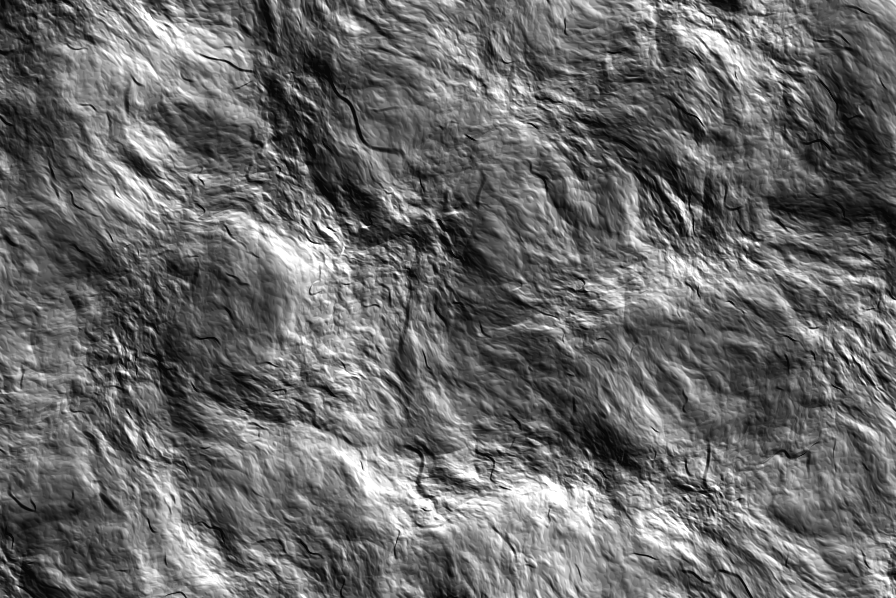
A Shadertoy shader for this texture:

```glsl
// Rough grey rock face with gritty grain and short chipped ledges under slanting light.

// Unit gradient at a lattice point
vec2 gradientAt(vec2 cell) {
    vec3 h = fract(cell.xyx * vec3(0.1031, 0.1030, 0.0973));
    h += dot(h, h.yzx + 33.33);
    float angle = 6.2832 * fract((h.x + h.y) * h.z);
    return vec2(cos(angle), sin(angle));
}

float gradientNoise(vec2 p) {
    vec2 cell = floor(p), f = p - cell;
    vec2 fade = f * f * f * (f * (f * 6.0 - 15.0) + 10.0);
    vec2 right = vec2(1.0, 0.0), up = vec2(0.0, 1.0);
    float low = mix(dot(gradientAt(cell), f),
                    dot(gradientAt(cell + right), f - right), fade.x);
    float high = mix(dot(gradientAt(cell + up), f - up),
                     dot(gradientAt(cell + 1.0), f - 1.0), fade.x);
    return mix(low, high, fade.y);
}

vec2 warp(vec2 p) {
    return vec2(gradientNoise(p + 31.7), gradientNoise(p + 78.2));
}

// Plates that rise gently towards the light, then break off in a short sharp edge
float ledges(vec2 p, float frequency) {
    vec2 q = p * frequency;
    float phase = fract(q.y + 1.1 * gradientNoise(q * 0.9 + 53.1) + 0.28 * gradientNoise(q * 3.3 + 9.4));
    float chipped = smoothstep(0.10, 0.38, gradientNoise(q * 1.6 + 91.6));
    return chipped * phase * (1.0 - smoothstep(0.91, 1.0, phase)) / frequency;
}

float rockHeight(vec2 p) {
    // Bend the lattice so that creases wander
    p += 0.05 * warp(p * 4.5);
    p += 0.006 * warp(p * 21.0);

    // Soft swells first, then lopsided creases, drawn out along the grain when fine
    float height = 0.0, frequency = 3.2, roughness = 1.1;
    mat2 turn = mat2(1.0);
    for (int i = 0; i < 7; i++) {
        vec2 q = turn * (p * vec2(i < 3 ? 1.0 : 0.68, 1.0) * frequency);
        float n = gradientNoise(q + 17.37 * float(i));
        float crease = 0.6 * n - 0.8 * sqrt(n * n + 0.0001);
        height += roughness * (i < 1 ? n : crease) / frequency;
        roughness *= i < 3 ? 0.92 + 0.5 * n : 1.02;
        frequency *= 1.87;
        turn *= mat2(0.8, 0.6, -0.6, 0.8);
    }
    return height + 0.15 * ledges(p, 5.0) + 0.17 * ledges(p + 7.3, 9.0) + 0.19 * ledges(p + 3.1, 15.0);
}

void mainImage(out vec4 fragColor, in vec2 fragCoord) {
    vec2 uv = fragCoord / iResolution.y;

    // Axes along the grain and towards the light
    vec2 p = vec2(dot(uv, vec2(0.74, -0.67)), dot(uv, vec2(0.67, 0.74))) + 4.0;

    // Slope towards the light, with broad soft shadows
    vec2 reach = vec2(0.0, 0.0012);
    float slope = (rockHeight(p + reach) - rockHeight(p - reach)) / 0.0024;
    float light = slope / 1.7 + 1.9 * gradientNoise(p * 2.6 + 140.3);

    // Tone curve with soft limits and a long highlight tail
    light *= 1.08 / sqrt(1.0 + 0.06 * light * light);
    float grey = 0.388 + 0.21 * light + 0.025 * light * light;
    fragColor = vec4(vec3(clamp(grey, 0.03, 1.0)), 1.0);
}
```
